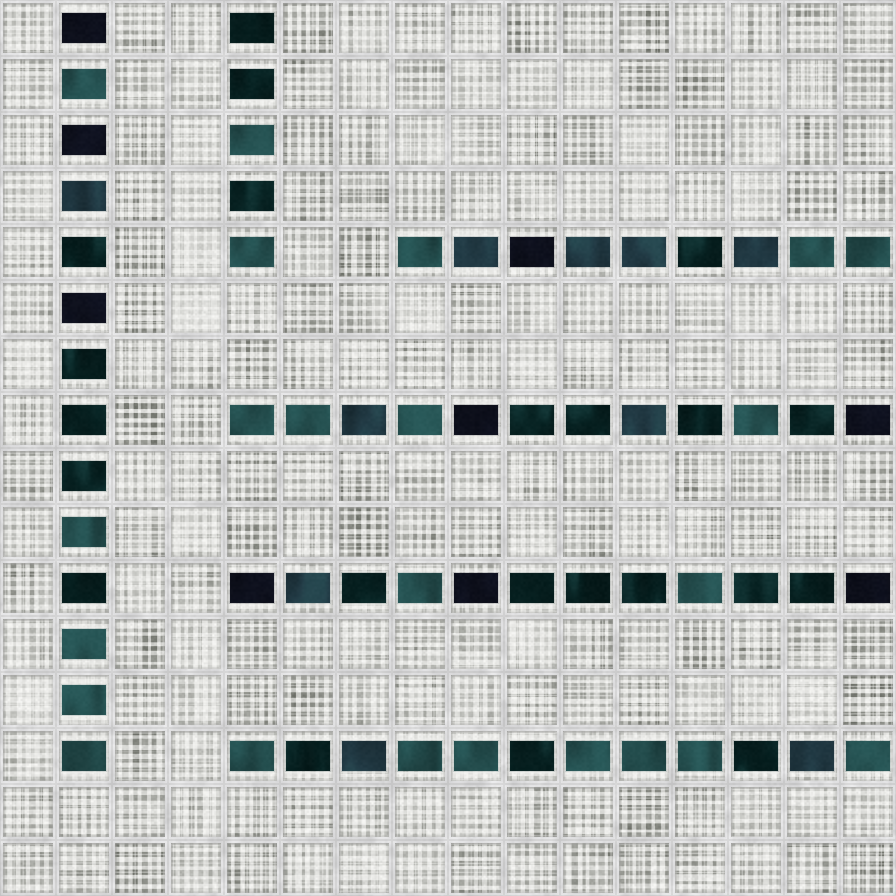
A WebGL 1 fragment shader for this texture:

```glsl
precision highp float;
uniform vec2 u_resolution;

#define CELLS 16.0
#define STRIPS 6.0
#define FRAME 0.055
#define PANE_HALF vec2(0.395, 0.27)
#define GLAZE vec3(0.935, 0.935, 0.925)
#define GAP vec3(0.45, 0.46, 0.43)
#define MORTAR vec3(0.87, 0.87, 0.875)
#define SHADOW vec3(0.60, 0.60, 0.59)
#define NAVY vec3(0.055, 0.065, 0.115)
#define BOTTLE vec3(0.025, 0.125, 0.125)
#define TEAL vec3(0.145, 0.315, 0.315)
#define SLATE vec3(0.130, 0.225, 0.265)

float hash(vec2 p) {
  return fract(sin(dot(p, vec2(127.1, 311.7))) * 43758.5453);
}

float noise(vec2 p) {
  vec2 i = floor(p), f = fract(p);
  f = f * f * (3.0 - 2.0 * f);
  return mix(mix(hash(i), hash(i + vec2(1.0, 0.0)), f.x),
             mix(hash(i + vec2(0.0, 1.0)), hash(i + vec2(1.0, 1.0)), f.x), f.y);
}

// Coverage of a band of half-width w around zero
float band(float d, float w, float aa) {
  return 1.0 - smoothstep(w - aa, w + aa, abs(d));
}

// Uneven dark gaps between the ribs moulded in a block
float gaps(float x, vec2 seed, float aa) {
  float s = x * STRIPS, i = floor(s);
  vec2 key = seed + i * vec2(7.3, 3.1);
  float width = mix(0.16, 0.36, hash(key));
  float centre = 0.5 + 0.16 * (hash(key + 5.7) - 0.5);
  float depth = mix(0.55, 1.0, hash(key + 9.2));
  float gap = band(fract(s) - centre, width, aa * STRIPS) * depth;
  float thread = band(fract(s) - centre, 0.07, aa * STRIPS);
  return gap * (1.0 - 0.6 * thread * step(0.65, hash(key + 2.4)));
}

// 1 where a block holds a dark pane; rows count from the top
float hasPane(float col, float row) {
  bool side = col == 1.0 && row < 14.0;
  bool upper = col == 4.0 && row < 5.0;
  float first = row < 5.0 ? 7.0 : 4.0;
  bool ribbon = abs(mod(row, 3.0) - 1.0) < 0.5 && row > 3.0 && row < 14.0 && col >= first;
  return side || upper || ribbon ? 1.0 : 0.0;
}

vec3 paneColor(vec2 p, vec2 id) {
  float pick = hash(id + 41.3);
  vec3 tint = mix(TEAL, SLATE, step(0.78, pick));
  tint = mix(tint, BOTTLE, step(pick, 0.58));
  tint = mix(tint, NAVY, step(pick, 0.30));
  // Soft upright reflections
  float sheen = noise(vec2(p.x * 4.0, p.y * 1.3) + id * 9.0);
  float grain = noise(p * 22.0 + id * 31.0) - 0.5;
  float glow = step(0.30, pick) * smoothstep(0.55, 0.95, sheen);
  return mix(tint * (0.72 + 0.5 * sheen), TEAL, 0.35 * glow) + 0.025 * grain;
}

vec3 blockColor(vec2 p, vec2 id, float aa, float pane) {
  float across = gaps(p.x, id + 11.0, aa);
  float down = gaps(p.y, id + 67.0, aa);
  // Some columns and blocks are paler than others
  float tone = mix(0.65, 1.15, hash(id + 3.7));
  tone *= mix(0.85, 1.1, hash(vec2(id.x, 2.0)));
  tone *= id.x == 3.0 ? 0.7 : 1.0;
  float cloud = noise(p * 2.5 + id * 17.0);
  tone *= (0.75 + 0.5 * cloud) * (1.0 - 0.35 * pane);
  float lean = mix(0.2, 0.36, hash(id + 23.0));
  float dark = lean * across + (0.56 - lean) * down + 0.42 * across * down;
  vec3 color = mix(GLAZE, GAP, clamp(dark * tone, 0.0, 1.0));
  return color + 0.07 * (noise(p * 26.0 + id * 13.0) - 0.5);
}

void main() {
  vec2 uv = gl_FragCoord.xy / u_resolution;
  float aa = 0.7 * CELLS / min(u_resolution.x, u_resolution.y);
  vec2 grid = uv * CELLS;
  vec2 id = floor(grid), p = fract(grid), q = abs(p - 0.5);
  float pane = hasPane(id.x, CELLS - 1.0 - id.y);

  vec3 color = blockColor(p, id, aa, pane);

  // Dark pane with a pale lip
  vec2 d = q - PANE_HALF;
  float box = max(d.x, d.y);
  color = mix(color, GLAZE, 0.6 * pane * band(box - 0.02, 0.02, aa));
  color = mix(color, paneColor(p, id), pane * (1.0 - smoothstep(-aa, aa, box)));

  // Mortar frame, heavier shade under the top and at the left
  float edge = 0.5 - max(q.x, q.y);
  float shade = 0.3 + 0.35 * step(max(1.0 - p.y, 0.0), edge + 0.001)
                    + 0.25 * step(p.x, edge + 0.001);
  color = mix(color, SHADOW, shade * band(edge - FRAME - 0.012, 0.014, aa));
  float wear = noise(grid * 5.0) - 0.5 + 0.5 * (noise(grid * 19.0) - 0.5);
  vec3 mortar = MORTAR + 0.09 * wear;
  mortar = mix(mortar, SHADOW, 0.3 * band(edge, 0.012, aa));
  color = mix(color, mortar, 1.0 - smoothstep(FRAME - aa, FRAME + aa, edge));

  gl_FragColor = vec4(clamp(color, 0.0, 1.0), 1.0);
}
```
